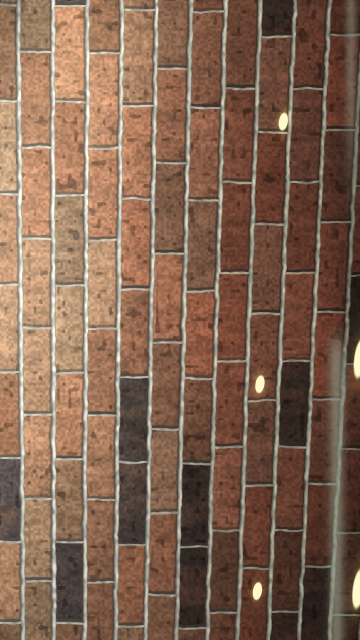
Write a Shadertoy shader that draws this texture.

```glsl
// Brick wall in tilted upright columns with pale mortar, seen behind glass with lamp reflections

float hash(vec2 p) {
    vec3 q = fract(p.xyx * vec3(0.1031, 0.1030, 0.0973));
    q += dot(q, q.yzx + 33.33);
    return fract((q.x + q.y) * q.z);
}

float noise(vec2 p) {
    vec2 i = floor(p), f = fract(p);
    f = f * f * (3.0 - 2.0 * f);
    return mix(mix(hash(i), hash(i + vec2(1, 0)), f.x),
               mix(hash(i + vec2(0, 1)), hash(i + vec2(1, 1)), f.x), f.y);
}

float fbm(vec2 p) {
    float sum = 0.0, amp = 0.5;
    for (int i = 0; i < 4; i++) {
        sum += amp * noise(p);
        p = p * 2.03 + 17.0;
        amp *= 0.5;
    }
    return sum;
}

// Soft band of the given half width around zero
float band(float d, float halfWidth, float soft) {
    return 1.0 - smoothstep(halfWidth - soft, halfWidth + soft, abs(d));
}

// Surface of one brick: lit from the left, with occasional burnt bricks
vec3 brickColor(vec2 id, vec2 uv, vec2 p) {
    vec3 clay = mix(vec3(0.74, 0.56, 0.43), vec3(0.39, 0.23, 0.18), smoothstep(-0.05, 0.95, uv.x));
    clay *= 0.87 + 0.26 * hash(id + 3.7);
    clay *= mix(vec3(1.05, 0.96, 0.92), vec3(0.96, 1.03, 1.03), hash(id + 21.3));

    float burnt = step(hash(id + 48.1), 0.09 + 0.13 * uv.y);
    float patchy = smoothstep(0.2, 0.55, fbm(p * vec2(14, 30) + id * 5.0));
    vec3 char = mix(vec3(0.36, 0.33, 0.33), vec3(0.19, 0.15, 0.13), smoothstep(0.0, 0.7, uv.x));
    clay = mix(clay, char, burnt * (0.55 + 0.4 * patchy));

    // Smoky streaks, coarse mottling and fine grit
    clay *= 0.82 + 0.36 * fbm(p * vec2(22, 75) + id * 9.0);
    clay *= 0.84 + 0.32 * noise(p * 260.0);
    clay *= 1.0 - 0.3 * smoothstep(0.76, 0.9, noise(p * 110.0 + 40.0));
    return clay * (1.0 - 0.24 * smoothstep(0.5, 1.0, uv.y));
}

void mainImage(out vec4 fragColor, in vec2 fragCoord) {
    vec2 uv = fragCoord / iResolution.xy;
    uv.y = 1.0 - uv.y;                          // measured downwards
    vec2 p = uv * vec2(0.5625, 1.0);
    float soft = max(0.0009, 0.75 / iResolution.y);

    // Columns narrow and courses shorten towards the bottom
    float pitch = 0.0961 - 0.0111 * uv.y;
    float column = (uv.x - 0.051 - 0.014 * uv.y) / pitch;
    float col = floor(column);
    float stagger[12] = float[12](0.0, 0.49, 0.01, 0.5, 0.05, 0.66, 0.07, 0.87, 0.33, 0.87, 0.31, 0.9);
    float drop = uv.y - 0.0065;
    float course = 6.54 * drop * (1.0 + 0.113 * drop) - stagger[clamp(int(col) + 1, 0, 11)];
    vec2 id = vec2(col, floor(course)) + 20.0;

    // Signed distances to the nearest joints, with worn edges
    float dx = (fract(column + 0.5) - 0.5) * pitch * 0.5625;
    float dy = (fract(course + 0.5) - 0.5) * 0.153 / (1.0 + 0.226 * uv.y);
    dx += (noise(p * 55.0) - 0.5) * 0.0025 + (noise(p * 170.0) - 0.5) * 0.0012;
    dy += (noise(p * 48.0 + 9.0) - 0.5) * 0.0030 + (noise(p * 150.0) - 0.5) * 0.0012;

    vec3 color = brickColor(id, uv, p);

    // Recess shadows, then pale mortar
    float depth = 0.45 + 0.5 * hash(id.xx + floor(course + 0.5));
    vec3 shade = mix(vec3(0.32, 0.31, 0.29), vec3(0.14, 0.12, 0.10), uv.x);
    color = mix(color, shade, depth * band(dy + 0.0022, 0.0026, soft * 1.3));
    color = mix(color, shade, 0.65 * band(dx + 0.0016, 0.0042, soft * 1.5));
    vec3 mortar = mix(vec3(0.82, 0.81, 0.76), vec3(0.61, 0.60, 0.53), smoothstep(0.1, 0.95, uv.x));
    mortar *= 0.78 + 0.38 * noise(p * 130.0 + 5.0);
    mortar *= 1.0 - 0.12 * smoothstep(0.5, 1.0, uv.y);
    color = mix(color, mortar, 0.85 * band(dy - 0.0012, 0.0017, soft));
    color = mix(color, mortar * 0.76, band(dx - 0.0002, 0.0033, soft));
    color = mix(color, mortar * 1.08, band(dx - 0.0006, 0.0018, soft));

    // Daylight haze on the left and dimming in the upper corner
    vec2 haze = (uv - vec2(0.0, 0.38)) / vec2(0.32, 0.3);
    color += vec3(0.13, 0.14, 0.13) * exp(-dot(haze, haze));
    vec2 glow = (uv - vec2(0.24, 0.1)) / vec2(0.18, 0.12);
    color += vec3(0.07, 0.065, 0.05) * exp(-dot(glow, glow));
    color *= 1.0 - 0.22 * exp(-dot(uv, uv) * 90.0);

    // Dark glass edge and its upright reflections
    color *= 1.0 - 0.3 * smoothstep(0.86, 1.0, uv.x);
    float lower = smoothstep(0.5, 0.56, uv.y) * exp(-pow((uv.x - 0.935) / 0.022, 2.0));
    float upper = (1.0 - smoothstep(0.1, 0.4, uv.y)) * exp(-pow((uv.x - 0.975) / 0.016, 2.0));
    color = mix(color, vec3(0.60, 0.63, 0.55), 0.6 * lower + 0.45 * upper);

    // Lamp glints: three on the wall, two larger ones at the rim
    for (int i = 0; i < 5; i++) {
        float k = float(i), rim = float(i > 2), j = k - 3.0;
        vec2 onWall = vec2(0.787 - 0.094 * k + 0.029 * k * k, 0.19 + 0.454 * k - 0.0436 * k * k);
        vec2 lamp = mix(onWall, vec2(1.0 - 0.004 * j, 0.56 + 0.36 * j), rim);
        vec2 d = (uv - lamp) * vec2(0.5625, 1.0);
        d.x += d.y * 0.12;
        float r = length(d / mix(vec2(0.0075, 0.0145), vec2(0.0095, 0.032), rim));
        color += vec3(0.22, 0.19, 0.09) * exp(-r * r * 0.5);
        color = mix(color, vec3(1.0, 0.98, 0.80), 1.0 - smoothstep(0.8, 1.1, r));
    }
    fragColor = vec4(clamp(color, 0.0, 1.0), 1.0);
}
```
